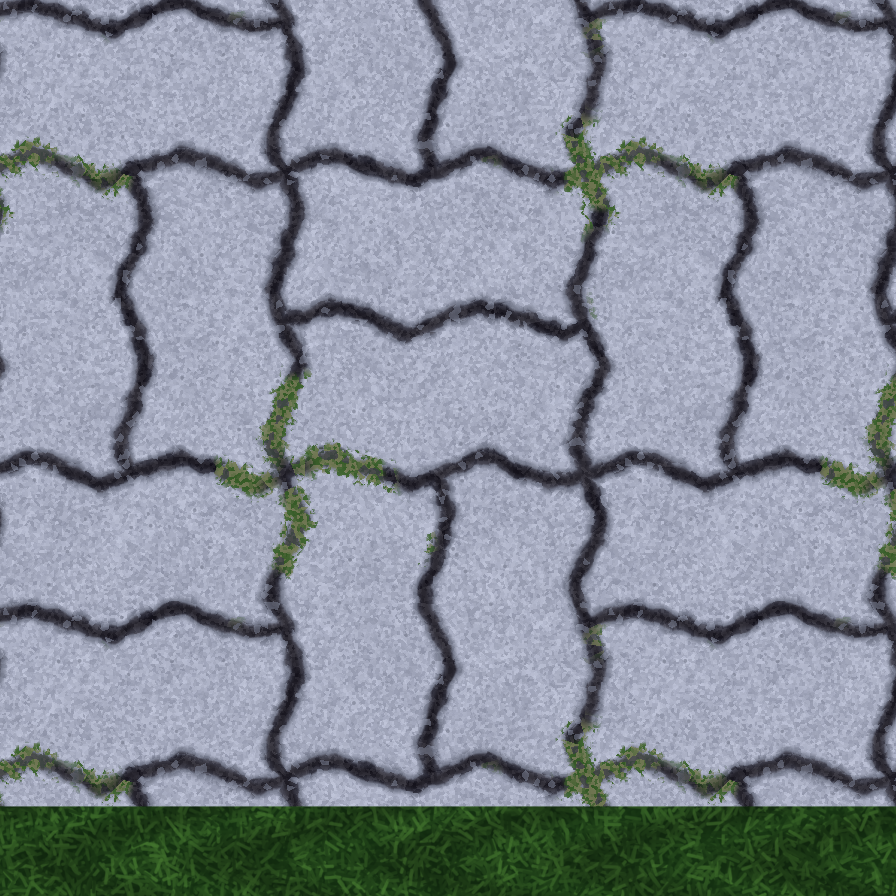
This texture is drawn by a Shadertoy shader. Its source:

```glsl
const vec3 STONE = vec3(0.655, 0.675, 0.755);
const vec3 SHADE = vec3(0.45, 0.47, 0.54);
const vec3 SOIL = vec3(0.24, 0.24, 0.29);
const vec3 SOIL_DARK = vec3(0.13, 0.12, 0.15);
const vec3 MOSS = vec3(0.46, 0.49, 0.33);
const vec3 GRASS = vec3(0.22, 0.38, 0.15);
const vec3 GRASS_DARK = vec3(0.07, 0.17, 0.06);

const float PI = 3.14159265;
const float CELL = 0.338;                   // side of a two-stone square
const vec2 ORIGIN = vec2(-0.0195, 0.137);   // lower left joint crossing
const float TILE = 2.0;                     // wear repeats every two squares
const float ZIGZAG = 0.042;                 // joint swing, in squares
const float JOINT = 0.0235;                 // joint half width, in squares
const float GRASS_TOP = 0.1;
const float BLADE_SCALE = 85.0;

vec2 hash2(vec2 p) {
    vec3 h = fract(p.xyx * vec3(0.1031, 0.1030, 0.0973));
    h += dot(h, h.yzx + 33.33);
    return fract((h.xx + h.yz) * h.zy);
}

// Cellular noise that wraps with the tile: nearest distance, random value
vec2 cellular(vec2 q, float scale) {
    vec2 p = q * scale, id = floor(p);
    vec2 best = vec2(9.0, 0.0);
    for (int y = -1; y <= 1; y++)
    for (int x = -1; x <= 1; x++) {
        vec2 c = id + vec2(x, y);
        vec2 r = hash2(mod(c, TILE * scale) + scale);
        float d = length(c + r - p);
        if (d < best.x) best = vec2(d, fract(r.x * 7.3 + r.y * 5.1));
    }
    return best;
}

// Rounded triangle wave
vec2 zigzag(vec2 t) {
    t *= 2.0 * PI;
    return (cos(t) + cos(3.0 * t) / 9.0) / 1.11;
}

// Distance to the nearest joint; stone pairs alternate in direction
float jointDistance(vec2 q) {
    vec2 w = q - ZIGZAG * zigzag(2.0 * q.yx - vec2(0.69, 0.31));
    w += 0.006 * sin(PI * 7.0 * q.yx + 4.0 * sin(PI * q));
    w += 0.003 * sin(PI * 23.0 * q.yx + 3.0 * sin(PI * 2.0 * q));
    vec2 id = floor(w), f = abs(w - id - 0.5);
    float split = mod(id.x + id.y, 2.0) < 0.5 ? f.y : f.x;
    return min(split, 0.5 - max(f.x, f.y));
}

vec3 paving(vec2 q, float px) {
    vec2 fine = cellular(q, 100.0);
    vec2 grain = cellular(q, 48.0);
    vec2 clump = cellular(q, 16.0);
    float d = jointDistance(q);

    // Speckled stone with faint broad stains
    float stain = sin(PI * 3.0 * q.x + 2.0 * sin(PI * 2.0 * q.y))
                * sin(PI * 4.0 * q.y + sin(PI * 3.0 * q.x));
    vec3 col = STONE + 0.13 * (fine.y - 0.5) + 0.06 * (grain.y - 0.5);
    col += 0.012 * stain;
    col = mix(col, SHADE, 0.6 * step(0.985, grain.y) * smoothstep(0.4, 0.2, grain.x));

    // Worn rims, then ragged soil
    float ragged = d + 0.014 * (clump.x - 0.45) + 0.009 * (grain.y - 0.5);
    col = mix(col, SHADE + 0.06 * (fine.y - 0.5),
              0.9 * smoothstep(JOINT + 0.026, JOINT + 0.004, ragged));
    float soft = max(0.006, px);
    float soil = smoothstep(JOINT + soft, JOINT - soft, ragged);
    vec3 earth = mix(SOIL, SOIL_DARK, smoothstep(JOINT, 0.003, d) * 0.75);
    earth += 0.10 * (fine.y - 0.5) + 0.09 * (clump.y - 0.5);
    earth = mix(earth, SHADE, 0.6 * step(0.9, grain.y));
    col = mix(col, earth, soil);

    // Moss gathers in patches along the joints
    float patches = -cos(PI * (q.x - 1.1)) * cos(PI * q.y);
    patches += 0.45 * sin(PI * 5.0 * q.x + 1.0) * sin(PI * 4.0 * q.y + 1.7);
    patches += 0.5 * (clump.y - 0.5);
    float tuft = d + 0.035 * (grain.y - 0.5) + 0.02 * (fine.y - 0.5);
    float moss = smoothstep(0.55, 0.85, patches) * smoothstep(0.046, 0.03, tuft);
    vec3 green = mix(GRASS, MOSS, smoothstep(0.15, 0.7, fine.y));
    green = mix(green, SOIL, 0.75 * step(0.7, grain.y));
    return mix(col, green, 0.9 * moss);
}

// Layers of short blades at random angles
vec3 lawn(vec2 uv, float px) {
    vec3 col = GRASS_DARK;
    for (int layer = 0; layer < 4; layer++) {
        float level = float(layer);
        vec2 p = uv * BLADE_SCALE + level * vec2(17.3, 9.7);
        for (int y = -1; y <= 1; y++)
        for (int x = -1; x <= 1; x++) {
            vec2 c = floor(p) + vec2(x, y);
            vec2 r = hash2(c + 61.0 * level);
            float angle = 2.0 * PI * fract(r.x * 9.1 + r.y * 4.7);
            vec2 dir = vec2(cos(angle), sin(angle)), v = p - c - r;
            float along = clamp(dot(v, dir), -0.65, 0.65);
            float d = length(v - along * dir);
            float blade = smoothstep(0.16 + px * BLADE_SCALE, 0.06, d);
            vec3 tint = mix(GRASS_DARK, GRASS * 1.1, r.y * (0.55 + 0.15 * level));
            col = mix(col, tint, 0.8 * blade);
        }
    }
    return col * (1.0 + 0.12 * sin(uv.x * 31.0 + 3.0 * sin(uv.y * 40.0)));
}

void mainImage(out vec4 fragColor, in vec2 fragCoord) {
    vec2 uv = fragCoord / iResolution.y;
    float px = 1.0 / iResolution.y;
    vec3 stones = paving((uv - ORIGIN) / CELL, px / CELL);
    float above = smoothstep(-px, px, uv.y - GRASS_TOP);
    fragColor = vec4(mix(lawn(uv, px), stones, above), 1.0);
}
```
